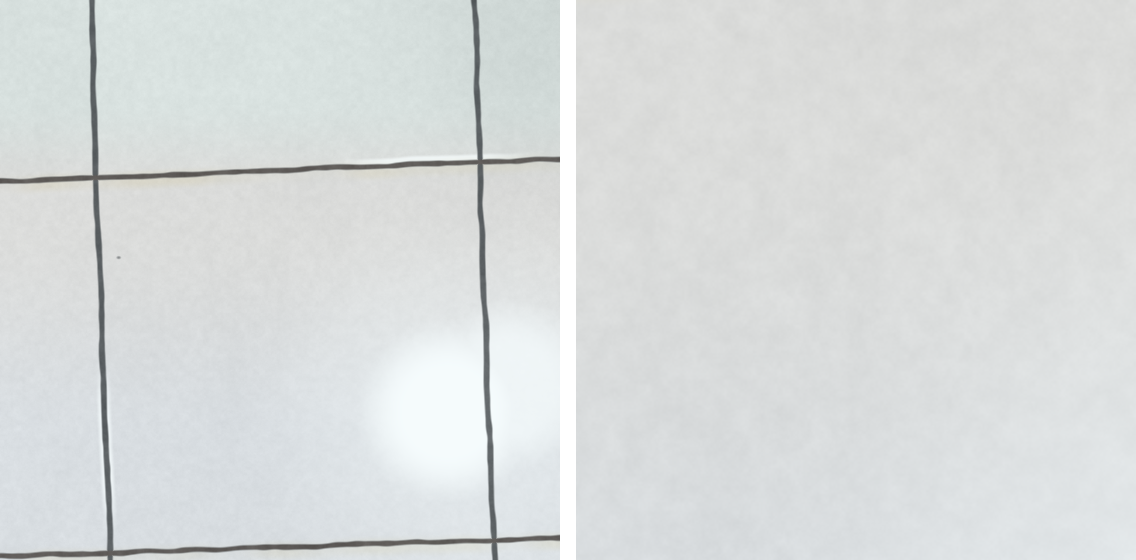
Left, the full canvas; right, a detail of the centre.
Write a WebGL 2 fragment shader that draws this texture.

```glsl
#version 300 es
precision highp float;

uniform vec2 u_resolution;
out vec4 fragColor;

const vec2 TILE_PITCH = vec2(0.685, 0.669);
const vec2 GRID_ORIGIN = vec2(0.198, 0.0065);
const vec3 COOL_TILE = vec3(0.845, 0.865, 0.88);
const vec3 WARM_TILE = vec3(0.86, 0.864, 0.858);
const vec3 GREEN_TILE = vec3(0.845, 0.88, 0.872);
const vec3 GLARE_WHITE = vec3(0.96, 0.985, 0.99);
const vec3 GROUT_GREY = vec3(0.33, 0.35, 0.36);
const vec3 GROUT_BROWN = vec3(0.35, 0.335, 0.325);

float hash(vec2 p) {
    vec3 q = fract(vec3(p.xyx) * 0.1031);
    q += dot(q, q.yzx + 33.33);
    return fract((q.x + q.y) * q.z);
}

float valueNoise(vec2 p) {
    vec2 cell = floor(p);
    vec2 f = fract(p);
    f = f * f * (3.0 - 2.0 * f);
    float low = mix(hash(cell), hash(cell + vec2(1, 0)), f.x);
    float high = mix(hash(cell + vec2(0, 1)), hash(cell + vec2(1, 1)), f.x);
    return mix(low, high, f.y);
}

// Layered noise, centred on zero
float grain(vec2 p, float scale) {
    float sum = 0.0;
    float weight = 0.5;
    for (int i = 0; i < 4; i++) {
        sum += weight * (valueNoise(p * scale) - 0.5);
        scale *= 2.1;
        weight *= 0.75;
    }
    return sum;
}

// Slightly skewed and bowed grid, measured from its first joints
vec2 warpGrid(vec2 uv) {
    float lean = uv.y * (0.043 - 0.008 * uv.y);
    float rise = uv.x * (0.0325 + 0.012 * uv.y);
    return uv - GRID_ORIGIN + vec2(lean, -rise);
}

// Hand-laid waver along each joint
vec2 waver(vec2 uv, vec2 joint) {
    vec2 n = vec2(valueNoise(vec2(uv.y * 19.0, joint.x * 7.0 + 3.0)),
                  valueNoise(vec2(uv.x * 23.0, joint.y * 9.0 + 51.0)));
    return (n - 0.5) * vec2(0.004, 0.003);
}

float jointMask(float dist, float halfWidth, float pixel) {
    float soft = max(0.0022, pixel);
    return 1.0 - smoothstep(halfWidth - soft, halfWidth + soft, dist);
}

float glow(vec2 uv, vec2 centre, vec2 radius) {
    return 1.0 - smoothstep(0.45, 1.3, length((uv - centre) / radius));
}

// Warm middle, green top, cool bottom, dimmer upper right
vec3 tileColour(vec2 uv, vec2 tile) {
    vec3 colour = mix(COOL_TILE, WARM_TILE, smoothstep(0.2, 0.6, uv.y));
    colour = mix(colour, GREEN_TILE, smoothstep(0.66, 0.82, uv.y));
    colour -= 0.045 * smoothstep(0.5, 1.1, uv.x) * smoothstep(0.5, 1.0, uv.y);
    colour += 0.012 * (hash(tile + 17.0) - 0.5);
    colour += 0.018 * grain(uv, 7.0) + 0.035 * grain(uv + 4.0, 90.0);
    return colour;
}

void main() {
    vec2 uv = gl_FragCoord.xy / u_resolution;
    float pixel = 1.0 / min(u_resolution.x, u_resolution.y);

    // Nearest joints and signed distance to them
    vec2 grid = warpGrid(uv);
    vec2 joint = floor(grid / TILE_PITCH + 0.5);
    vec2 offset = grid - joint * TILE_PITCH + waver(uv, joint);
    vec3 colour = tileColour(uv, floor(grid / TILE_PITCH));

    // Reflected lamp
    float glare = glow(uv, vec2(0.80, 0.265), vec2(0.165, 0.165));
    glare = max(glare, 0.8 * glow(uv, vec2(0.91, 0.31), vec2(0.16, 0.16)));
    float haze = glow(uv, vec2(0.84, 0.26), vec2(0.34, 0.32));
    colour = mix(colour, GLARE_WHITE, max(glare, 0.3 * haze));

    // Glossy and ochre-stained tile edges
    float shineX = smoothstep(0.015, 0.006, abs(offset.x)) * glow(uv, vec2(0.18, 0.2), vec2(0.1, 0.13));
    float shineY = smoothstep(0.012, 0.005, abs(offset.y - 0.005)) * glow(uv, vec2(0.78, 0.71), vec2(0.16, 0.05));
    colour = mix(colour, GLARE_WHITE, 0.8 * max(shineX, shineY));
    float stain = smoothstep(0.022, 0.004, abs(offset.y + 0.006)) * valueNoise(uv * 12.0);
    colour -= vec3(0.01, 0.025, 0.07) * stain * (1.0 - glare);

    // Joints with uneven width and tone
    float rough = 0.0016 * (valueNoise(uv * 55.0) - 0.5);
    float vertical = jointMask(abs(offset.x), 0.0050 + rough, pixel);
    float horizontal = jointMask(abs(offset.y), 0.0045 + rough, pixel);
    vec3 grout = mix(GROUT_GREY, GROUT_BROWN, horizontal);
    grout += 0.08 * grain(uv, 40.0) + 0.05 * glare;
    colour = mix(colour, grout, 0.96 * max(vertical, horizontal));

    // Small chip in the large tile
    float chip = jointMask(length((uv - vec2(0.212, 0.54)) * vec2(0.8, 1.1)), 0.0025, pixel);
    colour = mix(colour, GROUT_GREY, 0.6 * chip);

    fragColor = vec4(clamp(colour, 0.0, 1.0), 1.0);
}
```
